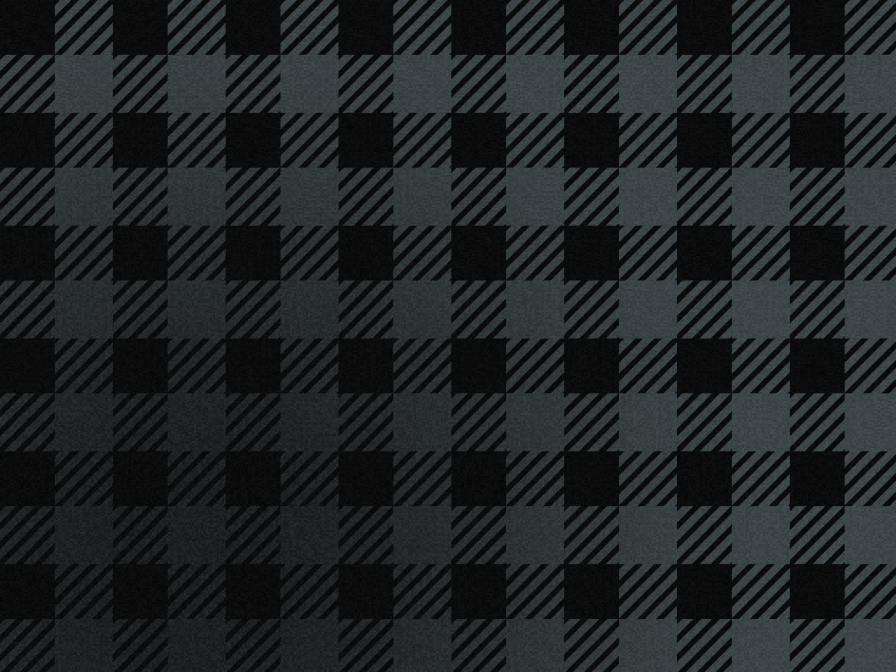
Give the GLSL for this pattern, as a Shadertoy shader.

```glsl
// Charcoal gingham cloth: dark squares, slate squares and diagonal twill
// where the two bands cross. Square waves build the bands and the twill;
// a soft radial shade and fine sine-hash grain finish the cloth.

const float PERIOD = 0.1679;      // one check repeat, in canvas heights
const float BAND = 0.486;         // dark share of each repeat
const float TWILL_COUNT = 6.0;    // diagonal stripes per repeat
const float TWILL_DARK = 0.41;    // dark share of each stripe

const vec3 INK = vec3(0.043, 0.044, 0.045);
const vec3 SLATE_LOW = vec3(0.112, 0.123, 0.130);
const vec3 SLATE_HIGH = vec3(0.235, 0.272, 0.282);

float hash(vec2 p) {
    return fract(sin(dot(p, vec2(127.1, 311.7))) * 43758.5453);
}

// Antialiased periodic band: 1 within width/2 of the centre, 0 outside
float band(float x, float centre, float width, float blur) {
    float d = abs(fract(x - centre + 0.5) - 0.5) - 0.5 * width;
    return 1.0 - smoothstep(-blur, blur, d);
}

// Dark coverage of the woven check; q counts repeats from the top left
float gingham(vec2 q, float blur) {
    float warp = band(q.x, 0.5 * BAND, BAND, blur);
    float weft = band(q.y, 0.5 * BAND, BAND, blur);
    float twill = band((q.x + q.y) * TWILL_COUNT, 0.0, TWILL_DARK,
                       blur * TWILL_COUNT * 1.414);
    float crossing = warp + weft - 2.0 * warp * weft;
    return warp * weft + crossing * twill;
}

// Broad light that fades toward the lower left
float light(vec2 p) {
    return smoothstep(0.08, 0.95, length(p - vec2(0.27, 0.16)));
}

// Two scales of fibre grain, centred on zero
float grain(vec2 p) {
    float fine = hash(floor(p * 384.0)) - 0.5;
    float coarse = hash(floor(p * 192.0) + 57.0) - 0.5;
    return 0.8 * fine + 0.2 * coarse;
}

void mainImage(out vec4 fragColor, in vec2 fragCoord) {
    vec2 p = fragCoord / iResolution.y;
    vec2 q = vec2(p.x, 1.0 - p.y) / PERIOD;
    float blur = 0.6 / (iResolution.y * PERIOD);

    // Shaded cloth with the dark weave on top
    vec3 slate = mix(SLATE_LOW, SLATE_HIGH, light(p));
    float dark = gingham(q, blur);
    vec3 colour = mix(slate, INK, dark);

    // Grain is stronger on the lighter yarn
    colour += grain(p) * mix(0.065, 0.04, dark);
    fragColor = vec4(clamp(colour, 0.0, 1.0), 1.0);
}
```
